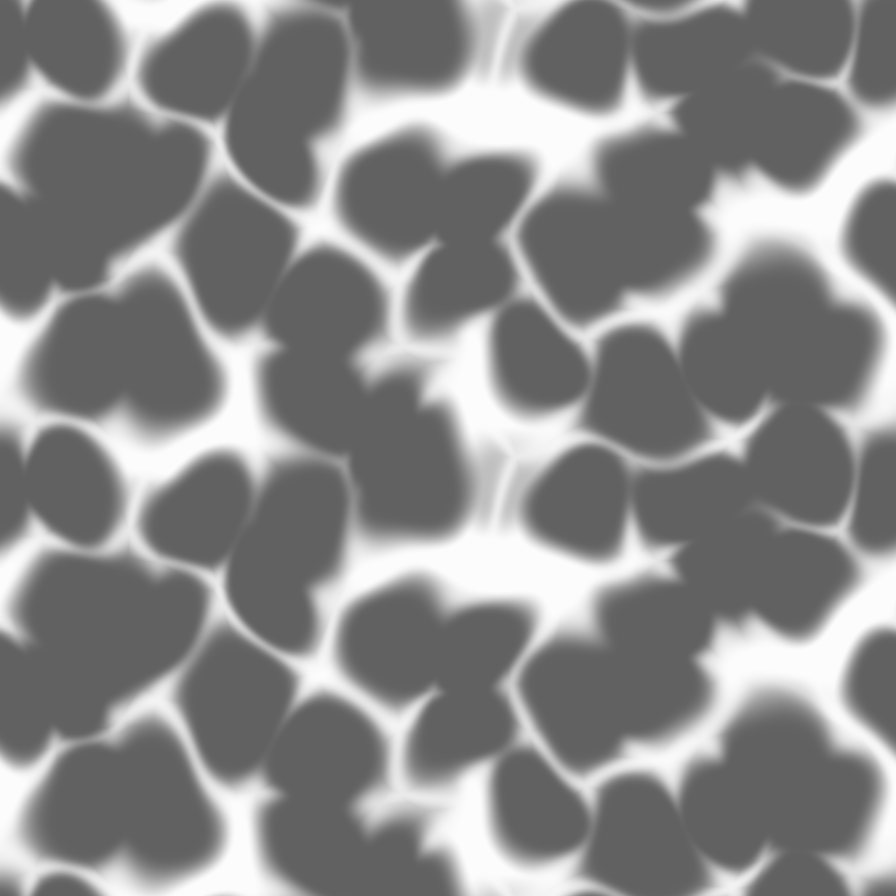
Reproduce this texture procedurally as a three.js fragment shader.

```glsl
varying vec2 vUv;

const float TAU = 6.2831853;
const vec2 GRID = vec2(8.0, 8.0);      // blobs across and up
const vec2 PERIOD = vec2(8.0, 4.0);    // cells before the pattern repeats
const vec3 BLOB_GREY = vec3(0.382);
const vec3 GAP_WHITE = vec3(0.99);

vec2 hash2(vec2 p) {
  vec2 q = vec2(dot(p, vec2(127.1, 311.7)), dot(p, vec2(269.5, 183.3)));
  return fract(sin(q) * 43758.55);
}

mat2 rotation(float angle) {
  float c = cos(angle), s = sin(angle);
  return mat2(c, -s, s, c);
}

// Layered sines that bend the outlines and tile with the cells
vec2 bend(vec2 uv, float amount) {
  vec2 a = TAU * uv * vec2(1.0, 2.0);
  vec2 slow = sin(vec2(2.0 * a.y + 2.0 * a.x, 5.0 * a.x - a.y) + vec2(0.7, 2.1));
  vec2 fast = sin(vec2(3.0 * a.y - 5.0 * a.x, 7.0 * a.x + 3.0 * a.y) + vec2(4.2, 1.3));
  return amount * (slow + 0.5 * fast);
}

// Broad patches, 0 to 1, where the gaps stay greyish
float veil(vec2 uv) {
  vec2 a = TAU * uv * vec2(1.0, 2.0);
  float waves = sin(2.0 * a.x + a.y + 0.6) + sin(3.0 * a.x - 2.0 * a.y + 2.4)
              + 0.6 * sin(5.0 * a.x + a.y + 4.0);
  return smoothstep(0.7, 2.0, waves);
}

// Distance to one randomly turned and stretched blob
float blobDistance(vec2 offset, vec2 id, float stretchRange, float sizeRange) {
  vec2 rnd = hash2(id + 37.0);
  vec2 sizeRnd = hash2(id + 71.0);
  float stretch = 1.0 + stretchRange * rnd.y;
  float size = 1.0 + sizeRange * (sizeRnd.x - 0.5);
  vec2 q = rotation(TAU * rnd.x) * offset;
  return length(q * vec2(stretch, 1.0 / stretch)) / size;
}

// Nearest, second nearest and smoothly blended blob distance, in cells
vec3 nearestBlobs(vec2 p, float jitter, float sharpness) {
  vec2 nearest = vec2(9.0);
  float blend = 0.0;
  float row = floor(p.y);
  for (int j = -2; j <= 2; j++) {
    float y = row + float(j);
    float stagger = 0.5 * mod(y, 2.0);
    float column = floor(p.x - stagger);
    for (int i = -2; i <= 2; i++) {
      vec2 cell = vec2(column + float(i), y);
      vec2 id = mod(cell, PERIOD);
      vec2 center = cell + vec2(stagger, 0.0) + 0.5 + jitter * (hash2(id + 11.0) - 0.5);
      float d = blobDistance(p - center, id, 0.25, 0.25);
      nearest.y = min(nearest.y, max(nearest.x, d));
      nearest.x = min(nearest.x, d);
      blend += exp(-sharpness * d);
    }
  }
  return vec3(nearest, -log(blend) / sharpness);
}

// Soft white pockets between blobs, with a long grey toe
float pocketLight(float d, float inner, float outer) {
  float t = clamp((d - inner) / (outer - inner), 0.0, 1.0);
  return smoothstep(0.0, 1.0, pow(t, 1.4));
}

// Blurred glowing seams where neighbours touch; deep overlaps stay merged
float seamLight(vec3 d, float width, float strength) {
  float crease = (d.y - d.x) / width;
  return strength * exp(-crease * crease) * smoothstep(0.36, 0.58, d.z);
}

void main() {
  vec2 p = vUv * GRID + bend(vUv, 0.08);
  vec3 d = nearestBlobs(p, 0.8, 18.0);

  float pocket = pocketLight(d.z, 0.37, 0.70) * (1.0 - 0.4 * veil(vUv));
  float seam = seamLight(d, 0.16, 0.7);
  float light = 1.0 - (1.0 - pocket) * (1.0 - seam);

  gl_FragColor = vec4(mix(BLOB_GREY, GAP_WHITE, light), 1.0);
}
```
